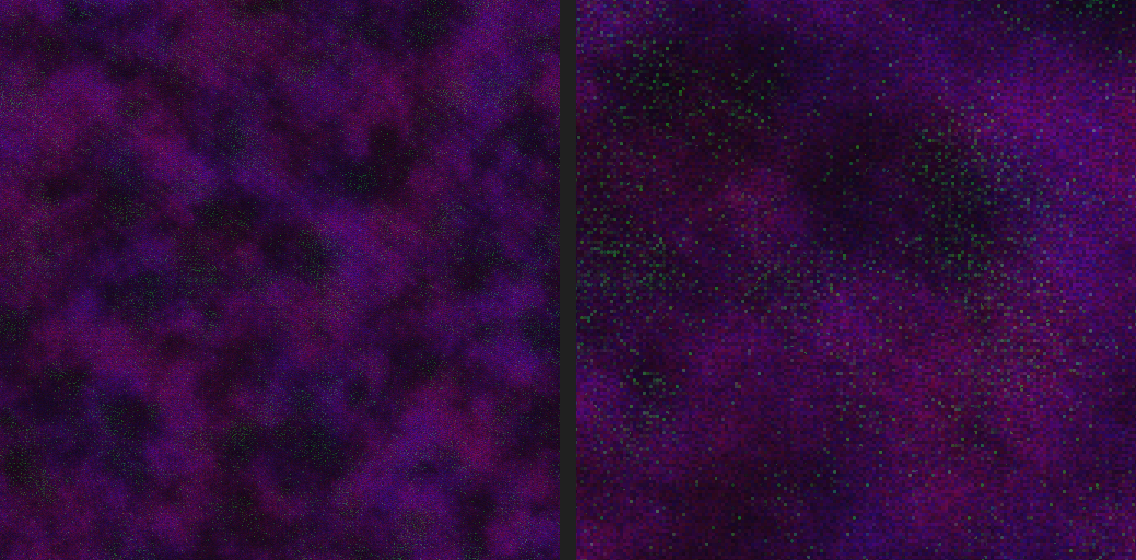
Left, the full canvas; right, a detail of the centre.
Write a WebGL 1 fragment shader that draws this texture.

```glsl
precision highp float;

uniform vec2 u_resolution;

const float GRAIN_CELLS = 512.0;
const vec3 SHADOW = vec3(0.105, 0.030, 0.128);
const vec3 VIOLET = vec3(0.310, 0.037, 0.380);
const vec3 MAGENTA_TINT = vec3(1.10, 1.0, 0.88);
const vec3 INDIGO_TINT = vec3(0.90, 1.0, 1.12);
const vec3 SPECK_GREEN = vec3(0.01, 0.37, 0.03);

float hash(vec2 p) {
  return fract(sin(dot(p, vec2(127.1, 311.7))) * 43758.5453);
}

float valueNoise(vec2 p) {
  vec2 cell = floor(p);
  vec2 f = fract(p);
  f = f * f * (3.0 - 2.0 * f);
  float low = mix(hash(cell), hash(cell + vec2(1.0, 0.0)), f.x);
  float high = mix(hash(cell + vec2(0.0, 1.0)), hash(cell + 1.0), f.x);
  return mix(low, high, f.y);
}

// Rotated octaves hide the noise lattice; the result lies in 0..1.
float fbm(vec2 p) {
  const mat2 turn = mat2(0.8, 0.6, -0.6, 0.8);
  float sum = 0.0;
  float total = 0.0;
  float amplitude = 1.0;
  for (int i = 0; i < 6; i++) {
    p = turn * p * 2.03 + 17.3;
    sum += amplitude * valueNoise(p);
    total += amplitude;
    amplitude *= 0.6;
  }
  return sum / total;
}

vec3 cloudColor(vec2 uv) {
  float light = smoothstep(0.18, 0.80, fbm(uv * 5.8 + 3.1));
  float hue = smoothstep(0.25, 0.75, fbm(uv * 4.4 + 41.7));
  return mix(SHADOW, VIOLET, light) * mix(MAGENTA_TINT, INDIGO_TINT, hue);
}

// Independent brightness jitter for each channel of a grain.
vec3 grainGain(vec2 cell, float strength) {
  vec3 jitter = vec3(hash(cell + 11.3), hash(cell + 57.9), hash(cell + 93.1));
  return 1.0 + strength * (2.0 * jitter - 1.0);
}

// Soft speck in a cell, present with the given probability, mostly faint.
float speck(vec2 p, float density) {
  vec2 cell = floor(p);
  float present = step(hash(cell + 203.7), density);
  float disc = 1.0 - smoothstep(0.40, 0.75, length(fract(p) - 0.5));
  float glow = pow(hash(cell + 331.9), 3.5);
  return present * disc * mix(0.15, 1.0, glow);
}

void main() {
  vec2 uv = gl_FragCoord.xy / u_resolution;
  vec2 grainPos = uv * GRAIN_CELLS;

  // Soft clouds, slightly darker where specks gather
  float cluster = smoothstep(0.42, 0.80, fbm(uv * 8.5 + 73.9));
  vec3 color = cloudColor(uv) * (1.0 - 0.20 * cluster);

  // Fine grain and clustered green dust
  color *= grainGain(floor(grainPos), 0.35);
  color += SPECK_GREEN * speck(grainPos, 0.06 + 0.48 * cluster);

  gl_FragColor = vec4(color, 1.0);
}
```
